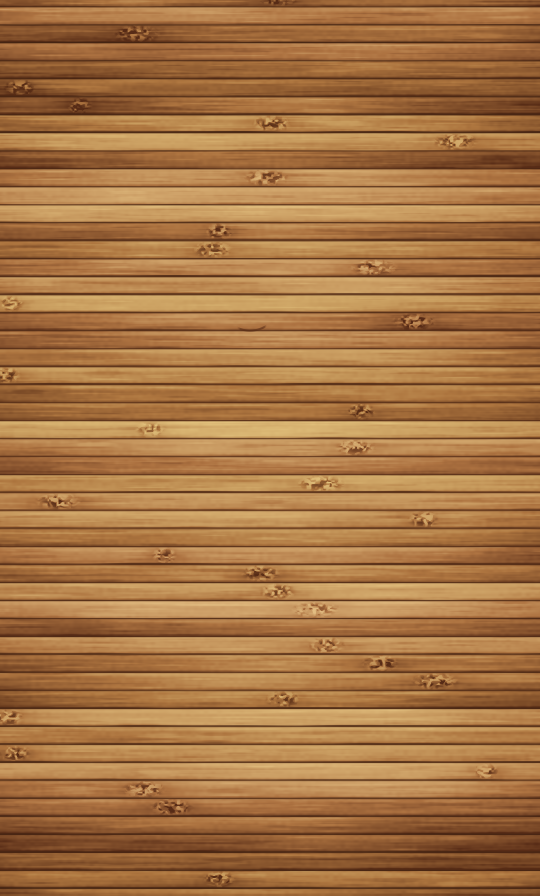
This texture is drawn by a Shadertoy shader. Its source:

```glsl
const float SLATS = 49.8;         // slats over the canvas height
const float SLAT_OFFSET = 0.39;   // height of the lowest gap, in slats
const float GAP_WIDTH = 0.075;    // dark gap, in slats
const float GAP_SHADOW = 0.16;    // soft shade above the gap
const float BASE_TONE = 0.82;
const float SLAT_VARIATION = 0.50;
const float GRAIN_STRENGTH = 0.30;
const float KNOT_CHANCE = 0.70;
const vec2 KNOT_RADIUS = vec2(1.15, 0.46);
const vec2 VIGNETTE = vec2(0.22, 0.40);
const vec2 FIBRE_POS = vec2(13.9, 31.42);
const vec3 DARK = vec3(0.34, 0.17, 0.085);
const vec3 MIDDLE = vec3(0.68, 0.455, 0.25);
const vec3 LIGHT = vec3(0.83, 0.67, 0.43);
const vec3 GAP_COLOUR = vec3(0.31, 0.165, 0.085);

float hash(vec2 p) {
    vec3 q = fract(vec3(p.xyx) * 0.1031);
    q += dot(q, q.yzx + 33.33);
    return fract((q.x + q.y) * q.z);
}

float noise(vec2 p) {
    vec2 i = floor(p), f = fract(p);
    f = f * f * (3.0 - 2.0 * f);
    return mix(mix(hash(i), hash(i + vec2(1, 0)), f.x),
               mix(hash(i + vec2(0, 1)), hash(i + vec2(1, 1)), f.x), f.y);
}

// Long fibres at three scales, centred on zero
float grain(vec2 p) {
    float sum = 0.0, weight = 0.36;
    vec2 scale = vec2(0.10, 3.0);
    for (int i = 0; i < 3; i++) {
        sum += weight * (noise(p * scale + float(i) * 19.7) - 0.5);
        scale *= vec2(2.0, 1.75);
    }
    return sum;
}

// Brown ramp with a soft shoulder in the highlights
vec3 bamboo(float tone) {
    tone -= 0.4 * max(tone - 0.86, 0.0);
    vec3 colour = mix(DARK, MIDDLE, clamp(tone / 0.6, 0.0, 1.0));
    return mix(colour, LIGHT, clamp((tone - 0.6) / 0.4, 0.0, 1.4));
}

void mainImage(out vec4 fragColor, in vec2 fragCoord) {
    vec2 uv = fragCoord / iResolution.xy;
    vec2 p = fragCoord / iResolution.y * SLATS;
    float width = SLATS * iResolution.x / iResolution.y;
    float pixel = SLATS / iResolution.y;

    // Slat index and height inside the slat
    float y = p.y - SLAT_OFFSET;
    float id = floor(y) + 7.0;
    float h = fract(y);
    vec2 wood = vec2(p.x + id * 41.3, y + id * 5.0);

    // Tone of each slat, drift along it, grain and edge darkening
    vec2 q = 2.0 * uv - 1.0;
    float tone = BASE_TONE + SLAT_VARIATION * (hash(vec2(id, 3.0)) - 0.5);
    tone -= VIGNETTE.x * q.x * q.x + VIGNETTE.y * pow(abs(q.y), 3.0);
    tone += 0.24 * (noise(vec2(wood.x * 0.11, id * 9.0)) - 0.5);
    tone += GRAIN_STRENGTH * grain(wood);
    tone += 0.07 * (noise(wood * vec2(4.0, 6.0)) - 0.5);

    // Thin pale and dark streaks along the fibres
    float streak = noise(wood * vec2(0.35, 9.0) + 71.0);
    tone += 0.13 * smoothstep(0.68, 0.95, streak) - 0.11 * smoothstep(0.30, 0.08, streak);

    // Knot: brown smudge with tails, broken by small pale and dark flecks
    float size = mix(0.55, 1.15, hash(vec2(id, 11.0)));
    float hasKnot = step(hash(vec2(id, 17.0)), KNOT_CHANCE);
    vec2 k = vec2(p.x - width * hash(vec2(id, 23.0)), h - 0.54);
    vec2 e = k / (KNOT_RADIUS * vec2(size, 1.0));
    vec2 spread = e * vec2(0.5, 0.75);
    float core = hasKnot * (1.0 - smoothstep(0.3, 1.2, length(e)));
    float tail = hasKnot * exp(-1.4 * dot(spread, spread));
    vec2 bend = vec2(noise(wood * 4.0), noise(wood * 4.0 + 31.0));
    float fleck = noise(wood * vec2(6.0, 8.5) + 1.2 * bend);
    tone -= 0.20 * tail;
    tone += core * (0.46 * smoothstep(0.52, 0.80, fleck)
                  - 0.46 * smoothstep(0.48, 0.20, fleck));

    // Pale upper edge, narrow shade beside the gap
    tone += 0.12 * smoothstep(0.68, 0.86, h);
    tone -= 0.05 * (1.0 - smoothstep(0.1, 0.6, h));
    tone -= 0.20 * (1.0 - smoothstep(GAP_WIDTH, GAP_WIDTH + GAP_SHADOW, h));
    vec3 colour = bamboo(tone);

    // Slats lean slightly toward red or yellow
    float hue = hash(vec2(id, 37.0)) - 0.5;
    colour *= 1.0 + hue * vec3(0.0, 0.03, -0.04);

    // Dark gap between slats, uneven in width and depth
    float uneven = noise(vec2(wood.x * 0.35, id));
    float gapWidth = GAP_WIDTH * mix(0.6, 1.4, hash(vec2(id, 43.0))) * mix(0.8, 1.2, uneven);
    float gap = 1.0 - smoothstep(gapWidth - 0.5 * pixel, gapWidth + 0.8 * pixel, h);
    gap = max(gap, smoothstep(1.0 - 0.8 * pixel, 1.0, h) * 0.5);
    float depth = mix(0.65, 0.98, hash(vec2(id, 29.0))) * mix(0.85, 1.0, uneven);
    colour = mix(colour, GAP_COLOUR * mix(1.1, 0.8, abs(q.y)), gap * depth);

    // One loose curled fibre
    vec2 c = p - FIBRE_POS;
    float curl = abs(c.y - 0.32 * c.x * c.x) / sqrt(1.0 + 0.41 * c.x * c.x);
    float fibre = 1.0 - smoothstep(0.02, 0.04 + pixel, curl);
    fibre *= smoothstep(-0.75, -0.5, c.x) * (1.0 - smoothstep(0.75, 0.95, c.x));
    colour = mix(colour, DARK, 0.6 * fibre);

    fragColor = vec4(clamp(colour, 0.0, 1.0), 1.0);
}
```
